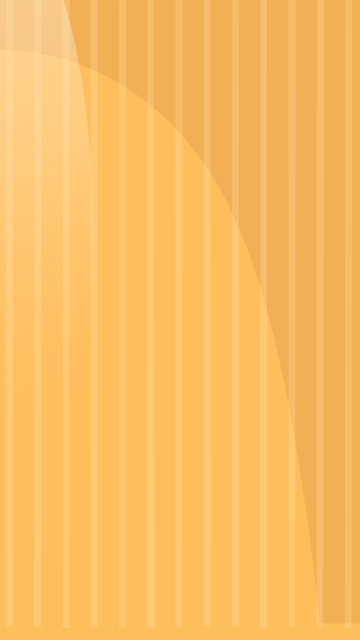
A Shadertoy shader for this background:

```glsl
#define STRIPE_SPACING 0.0785
#define STRIPE_START   0.0260
#define STRIPE_HALF    0.0094
#define STRIPE_ALPHA   0.20
#define FLOOR_Y        0.0260
#define HILL_TOP       0.9219
#define HILL_WIDTH     0.8889
#define GLOW_CENTER    vec2(0.0, 0.6354)
#define GLOW_RADII     vec2(0.2593, 0.4970)
#define GLOW_ALPHA     0.42
#define GLOW_REACH     0.69

const vec3 AMBER      = vec3(1.00, 0.745, 0.362);
const vec3 SHADE      = vec3(0.95, 0.690, 0.330);
const vec3 CREAM      = vec3(1.00, 0.950, 0.800);
const vec3 GLOW_COLOR = vec3(1.00, 0.930, 0.820);

// Sine-free hash, one value in 0..1
float hash(float n) {
    n = fract(n * 0.1031 + 0.17);
    n *= n + 33.33;
    return fract(n * (n + n));
}

// Coverage of the region where d is negative, softened over one pixel
float coverage(float d, float pixel) {
    return clamp(0.5 - d / pixel, 0.0, 1.0);
}

// Height of the rounded hill, steepening to the right
float hillHeight(float x) {
    float u = x / HILL_WIDTH;
    float s = u * u;
    float drop = s * (0.40 + 0.14 * s + 0.46 * s * s * s);
    return HILL_TOP - (HILL_TOP - FLOOR_Y) * drop;
}

// Slightly tapered, hand-cut vertical bars
float stripes(vec2 uv, vec2 pixel) {
    float cell = floor((uv.x - STRIPE_START) / STRIPE_SPACING + 0.5);
    float lean = (hash(cell + 3.0) - 0.5) * 0.004;
    float taper = (hash(cell + 17.0) - 0.5) * 0.005;
    float center = STRIPE_START + cell * STRIPE_SPACING + lean * (0.5 - uv.y);
    float halfWidth = STRIPE_HALF + taper * (0.5 - uv.y);
    float bottom = 0.018 + 0.004 * hash(cell + 41.0);
    return coverage(abs(uv.x - center) - halfWidth, pixel.x)
         * coverage(bottom - uv.y, pixel.y);
}

void mainImage(out vec4 fragColor, in vec2 fragCoord) {
    vec2 uv = fragCoord / iResolution.xy;
    vec2 pixel = 1.0 / iResolution.xy;

    // Shaded area above the hill
    float hill = hillHeight(uv.x) - uv.y;
    float shade = coverage(hill, max(fwidth(hill), 1e-5))
                * coverage(FLOOR_Y - uv.y, pixel.y);
    vec3 color = mix(AMBER, SHADE, shade);

    // Translucent oval fading downward
    float oval = length((uv - GLOW_CENTER) / GLOW_RADII) - 1.0;
    float fade = 1.0 - smoothstep(0.0, GLOW_REACH, 1.0 - uv.y + 0.22 * uv.x);
    float glow = coverage(oval, max(fwidth(oval), 1e-5)) * fade;
    color = mix(color, GLOW_COLOR, GLOW_ALPHA * glow);

    // Pale stripes over everything
    color = mix(color, CREAM, STRIPE_ALPHA * stripes(uv, pixel));

    fragColor = vec4(color, 1.0);
}
```
